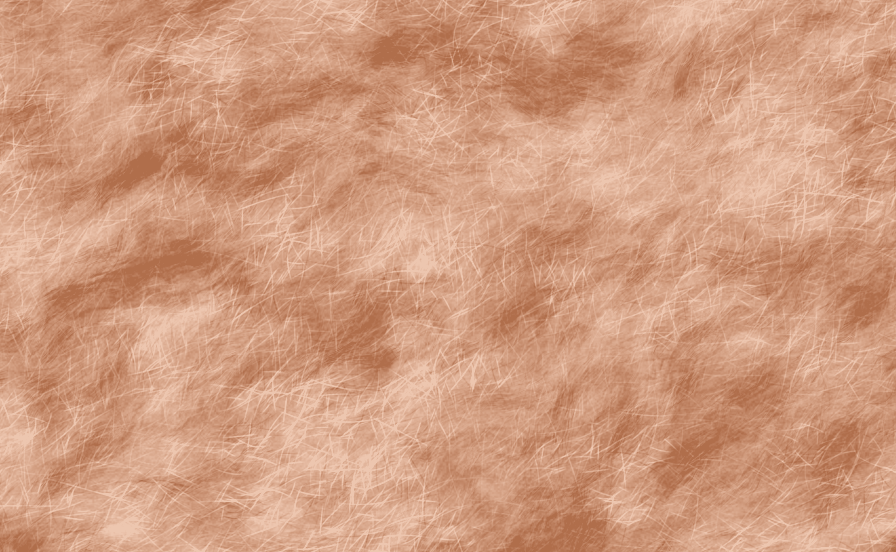
Give the GLSL for this texture, as a Shadertoy shader.

```glsl
const vec3 SIENNA = vec3(0.69, 0.43, 0.295);
const vec3 CLAY   = vec3(0.825, 0.619, 0.505);
const vec3 BLUSH  = vec3(0.93, 0.775, 0.685);
const float SLANT = 0.36;

float hash(vec2 p) {
    return fract(sin(dot(p, vec2(127.1, 311.7))) * 43758.5453);
}

vec2 hash2(vec2 p) {
    return vec2(hash(p), hash(p + 37.3));
}

float noise(vec2 p) {
    vec2 i = floor(p), f = fract(p);
    f = f * f * (3.0 - 2.0 * f);
    float low = mix(hash(i), hash(i + vec2(1, 0)), f.x);
    float high = mix(hash(i + vec2(0, 1)), hash(i + vec2(1, 1)), f.x);
    return mix(low, high, f.y);
}

vec2 turn(vec2 p, float angle) {
    float c = cos(angle), s = sin(angle);
    return vec2(c * p.x + s * p.y, c * p.y - s * p.x);
}

float fbm(vec2 p) {
    float sum = 0.0, gain = 0.5;
    for (int i = 0; i < 5; i++) {
        sum += gain * noise(p);
        p = turn(p, 0.5) * 2.03 + 17.0;
        gain *= 0.5;
    }
    return sum / 0.97;
}

// Preferred brushing direction, drifting slowly over the canvas
float flowAngle(vec2 p) {
    return SLANT + 1.5 * (noise(p * 4.0 + 5.0) - 0.5);
}

// Ragged dabs with bristle marks along their length
float dabs(vec2 p, float scale, float seed) {
    vec2 q = p * scale, cell = floor(q);
    float sum = 0.0;
    for (int y = -1; y <= 1; y++)
    for (int x = -1; x <= 1; x++) {
        vec2 id = cell + vec2(x, y);
        vec2 rnd = hash2(id + seed);
        vec2 centre = id + rnd;
        float tint = hash(id + seed + 71.0) - 0.5;
        vec2 d = turn(q - centre, flowAngle(centre / scale) + 0.9 * (rnd.y - 0.5));
        d.y += (rnd.x - 0.5) * 0.7 * d.x * d.x;
        float bristle = noise(d * vec2(4.0, 34.0) + rnd * 50.0);
        float edge = length(d / vec2(0.95, 0.4)) + 0.5 * bristle;
        sum += smoothstep(0.98, 0.62, edge) * (tint + 0.4 * (bristle - 0.5));
    }
    return sum;
}

// Hair-thin scratches, mostly light and a few dark
float scratches(vec2 p, float scale, float seed, float spread, float width) {
    vec2 q = p * scale, cell = floor(q);
    float sum = 0.0;
    for (int y = -1; y <= 1; y++)
    for (int x = -1; x <= 1; x++) {
        vec2 id = cell + vec2(x, y);
        vec2 rnd = hash2(id + seed);
        vec2 shape = hash2(id + seed + 91.0);
        vec2 centre = id + rnd;
        vec2 d = turn(q - centre, flowAngle(centre / scale) + spread * (shape.x - 0.5));
        d.y += (rnd.x - 0.5) * 0.5 * d.x * d.x;
        float reach = mix(0.3, 0.95, shape.y);
        float line = smoothstep(width * scale, 0.0, abs(d.y));
        sum += line * smoothstep(reach, reach * 0.4, abs(d.x)) * (rnd.y - 0.3);
    }
    return sum;
}

vec3 plaster(float tone) {
    vec3 shade = mix(SIENNA, CLAY, clamp(tone * 2.0, 0.0, 1.0));
    return mix(shade, BLUSH, clamp(tone * 2.0 - 1.0, 0.0, 1.0));
}

void mainImage(out vec4 fragColor, in vec2 fragCoord) {
    vec2 p = fragCoord / iResolution.y;
    vec2 slanted = turn(p, SLANT);

    // Cloudy ground, warped and stretched along the slant
    vec2 warp = vec2(fbm(p * 7.0), fbm(p * 7.0 + 40.0)) - 0.5;
    float cloud = fbm((slanted + 0.16 * warp) * vec2(4.6, 8.5) + 9.0);
    float tone = 0.46 + 1.15 * (cloud - 0.5);

    // Brushwork from broad to small
    for (int i = 0; i < 4; i++) {
        float k = float(i);
        tone += 0.34 * dabs(p + 0.05 * warp, 4.5 + 3.5 * k, 13.0 * k);
    }

    // Worn patches: chipped flakes of pale and dark paint
    float worn = smoothstep(0.36, 0.64, 0.6 * fbm(p * 6.0 + 23.0) + 0.4 * cloud);
    float flake = fbm((slanted + 0.12 * warp) * vec2(17.0, 38.0) + 61.0);
    tone += 0.17 * worn * (smoothstep(0.5, 0.57, flake) - 0.4);
    tone -= 0.12 * (1.0 - worn) * (smoothstep(0.53, 0.62, flake) - 0.3);

    // Scratches gather where the paint is worn
    float marks = 0.0;
    for (int i = 0; i < 18; i++) {
        float k = float(i);
        marks += scratches(turn(p, 0.03 * k), 9.0 + 0.95 * k, 19.0 * k + 3.0, 2.0, 0.0024);
    }
    tone += marks * mix(0.22, 0.72, worn);

    // Fibres and fine grain
    tone += 0.16 * (noise((slanted + 0.1 * warp) * vec2(40.0, 210.0)) - 0.5);
    tone += 0.2 * (noise(p * 290.0) - 0.5);

    fragColor = vec4(plaster(tone), 1.0);
}
```
